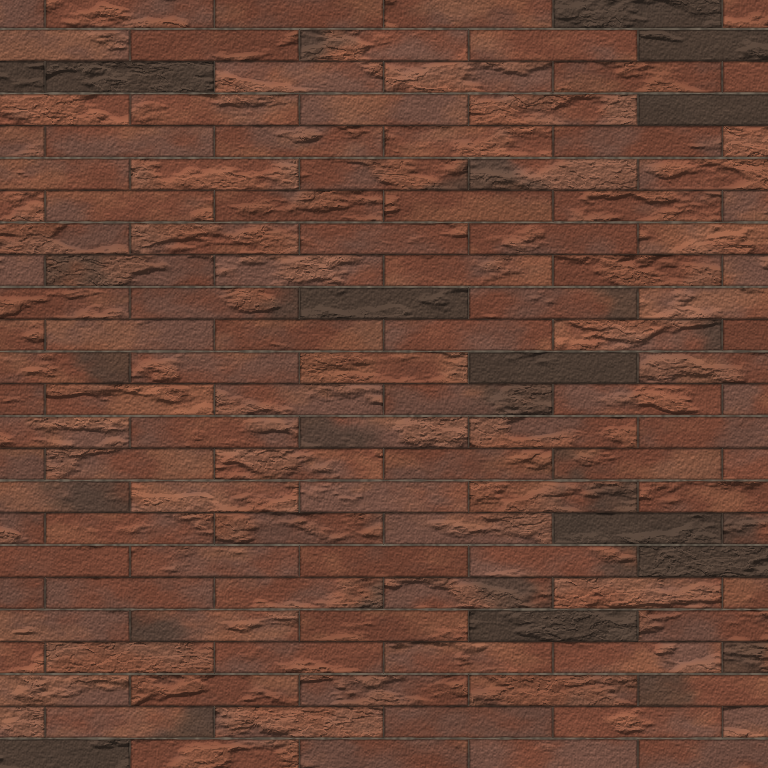
Reproduce this texture procedurally as a WebGL 2 fragment shader.

```glsl
#version 300 es
precision highp float;
// Weathered running-bond brick wall: long thin bricks in half-offset courses.
// Each brick gets a hashed seed that drives its firing colour, charred patches
// and crumpled clay relief, which is lit from above by a height difference.

#define ROWS 23.81
#define COLUMNS 4.536
#define ROW_SHIFT 0.085
#define CHARRED_SHARE 0.06
#define RELIEF 0.50
#define GRAIN 0.27
#define RED_CLAY vec3(0.435, 0.262, 0.200)
#define MAUVE_CLAY vec3(0.415, 0.290, 0.243)
#define OCHRE_CLAY vec3(0.535, 0.350, 0.255)
#define CHARRED_CLAY vec3(0.270, 0.222, 0.188)
#define GROUT_LIGHT vec3(0.375, 0.335, 0.290)
#define GROUT_DARK vec3(0.190, 0.145, 0.120)

uniform vec2 u_resolution;
out vec4 outColor;

float hash(vec2 p) {
  vec3 h = fract(p.xyx * 0.1031);
  h += dot(h, h.yzx + 33.33);
  return fract((h.x + h.y) * h.z);
}

float noise(vec2 p) {
  vec2 cell = floor(p), f = fract(p);
  f = f * f * (3.0 - 2.0 * f);
  float low = mix(hash(cell), hash(cell + vec2(1, 0)), f.x);
  float high = mix(hash(cell + vec2(0, 1)), hash(cell + vec2(1, 1)), f.x);
  return mix(low, high, f.y);
}

float fbm(vec2 p) {
  float sum = 0.0, weight = 0.533;
  for (int i = 0; i < 4; i++) {
    sum += weight * noise(p);
    p = mat2(1.6, 1.2, -1.2, 1.6) * p + 7.3;
    weight *= 0.5;
  }
  return sum;
}

// How strongly the clay is folded and torn at a point.
float crumple(vec2 q, float seed) {
  float threshold = mix(0.38, 0.72, seed);
  return smoothstep(threshold, threshold + 0.15, fbm(q * vec2(0.5, 1.2) + 31.0));
}

// Surface height: torn ledges over a fine sandy grain.
float surfaceHeight(vec2 q, float seed) {
  vec2 s = q * vec2(0.7, 1.8);
  vec2 warp = vec2(fbm(s * 2.0 + 5.0), fbm(s * 2.0 + 19.0));
  float level = fbm(s + 1.5 * warp) * 6.0;
  float ledge = floor(level) + smoothstep(0.0, 0.20, fract(level));
  float folds = ledge * 0.5 + fbm(q * vec2(4.0, 7.0)) * 1.1;
  float sand = noise(q * vec2(10.0, 13.0)) * 0.6 + noise(q * 20.0) * 0.6;
  return RELIEF * folds * (0.06 + 0.94 * crumple(q, seed)) + GRAIN * sand;
}

// Mottled firing colour of one brick.
vec3 clayColor(vec2 q, vec2 id, float along, float seed) {
  float tint = hash(id + 41.0);
  float blotch = fbm(q * vec2(0.55, 0.9) + 3.0);
  float mauve = smoothstep(0.38, 0.72, blotch + 0.35 * (tint - 0.5));
  vec3 color = mix(RED_CLAY, MAUVE_CLAY, mauve);
  float ochre = smoothstep(0.48, 0.76, fbm(q * vec2(0.6, 1.1) + 57.0) + 0.25 * (hash(id + 13.0) - 0.5));
  color = mix(color, OCHRE_CLAY, 0.6 * max(ochre, 0.7 * crumple(q, seed)));
  color *= 0.94 + 0.12 * hash(id + 71.0);

  // Some bricks are burnt through, others only towards one end.
  float burn = hash(id + 97.0);
  float whole = step(burn, CHARRED_SHARE);
  float end = hash(id + 5.0) < 0.5 ? along : 1.0 - along;
  float partial = step(burn, 4.0 * CHARRED_SHARE)
    * smoothstep(0.60, 0.92, end + 0.9 * (blotch - 0.5)) * 0.65;
  return mix(color, CHARRED_CLAY, max(whole * 0.92, partial));
}

void main() {
  vec2 uv = gl_FragCoord.xy / u_resolution.y;
  float pixel = ROWS / u_resolution.y;

  // Brick grid, with lengths measured in course heights.
  vec2 p = uv * ROWS + vec2(0.0, ROW_SHIFT);
  float row = floor(p.y);
  float x = uv.x * COLUMNS + mix(0.232, 0.734, mod(row, 2.0));
  vec2 id = vec2(floor(x), row);
  float along = fract(x);
  float seed = hash(id + 23.0);

  // Joints: every second bed is wide and pale, the others are thin and dark.
  float bed = floor(p.y + 0.5);
  float paleBed = mod(bed, 2.0);
  vec2 gap = vec2(min(along, 1.0 - along) * ROWS / COLUMNS, abs(p.y - bed));
  gap -= vec2(0.020, mix(0.014, 0.029, paleBed));
  gap += 0.020 * (noise(p * 3.0) - 0.5);
  float edge = min(gap.x, gap.y);
  float brick = smoothstep(-0.6 * pixel, 0.6 * pixel, edge);

  // Relief lighting from the upper left.
  vec2 q = p + vec2(hash(id), hash(id + 11.0)) * 60.0;
  vec2 toLight = vec2(-0.020, 0.045);
  float slope = surfaceHeight(q, seed) - surfaceHeight(q + toLight, seed);
  float shade = 1.0 + clamp(slope * 1.35, -0.48, 0.24);
  shade *= 0.93 + 0.14 * fbm(q * vec2(1.3, 2.6));
  shade *= mix(0.66, 1.0, smoothstep(0.0, 0.07, edge));

  vec3 clay = clayColor(q, id, along, seed) * shade;
  float pale = gap.y < gap.x ? paleBed : 0.50;
  vec3 grout = mix(GROUT_DARK, GROUT_LIGHT, pale) * (0.80 + 0.40 * noise(p * 9.0));
  outColor = vec4(mix(grout, clay, brick), 1.0);
}
```
